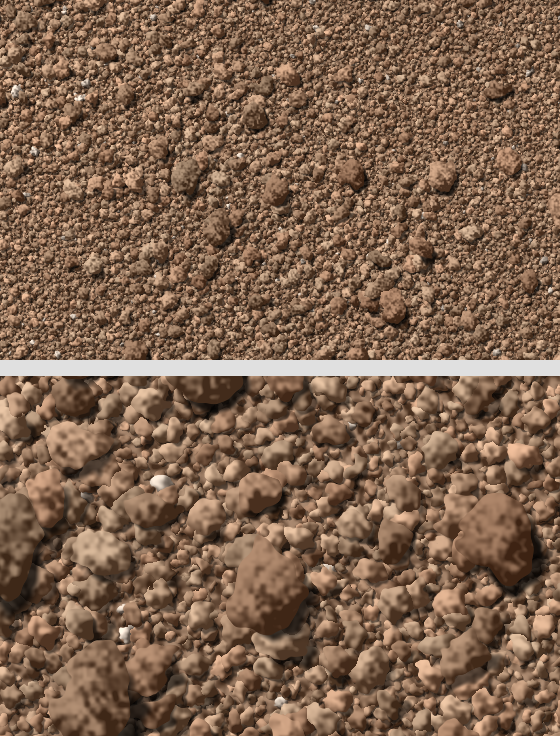
Top, the full canvas; bottom, a detail of the centre.
Reproduce this texture procedurally as a WebGL 2 fragment shader.

```glsl
#version 300 es
precision highp float;

uniform vec2 u_resolution;
out vec4 fragColor;

const vec3 LIGHT = normalize(vec3(-0.52, 0.62, 0.60));
const vec2 SHADOW_SHIFT = vec2(0.32, -0.38);

vec2 hash2(vec2 p) {
    vec3 h = fract(p.xyx * vec3(0.1031, 0.1030, 0.0973));
    h += dot(h, h.yzx + 33.33);
    return fract((h.xx + h.yz) * h.zy);
}

float noise(vec2 p) {
    vec2 i = floor(p);
    vec2 f = fract(p);
    f = f * f * (3.0 - 2.0 * f);
    float low = mix(hash2(i).x, hash2(i + vec2(1, 0)).x, f.x);
    float high = mix(hash2(i + vec2(0, 1)).x, hash2(i + vec2(1, 1)).x, f.x);
    return mix(low, high, f.y);
}

vec2 noise2(vec2 p) {
    return vec2(noise(p), noise(p + 47.3)) - 0.5;
}

mat2 rotation(float angle) {
    float c = cos(angle), s = sin(angle);
    return mat2(c, s, -s, c);
}

// Brown ramp from deep shadow to sunlit earth
vec3 earth(float tone) {
    return max(tone * vec3(1.0, 0.91, 0.82) - vec3(0.0, 0.07, 0.11), vec3(0.05, 0.025, 0.015));
}

// Clods gather in a diagonal band; finer soil lies on both sides
float coarseness(vec2 p) {
    float across = dot(p - vec2(0.50, 0.48), vec2(0.62, 0.78));
    return 1.0 - smoothstep(0.12, 0.55, abs(across) + 0.3 * (noise(p * 4.0) - 0.5));
}

float lambert(vec2 slope) {
    return max(dot(normalize(vec3(slope, 0.75)), LIGHT), 0.0);
}

// One layer of jittered stones with cast shadows; density is (fine, coarse) soil
vec3 scatterStones(vec3 ground, vec2 p, float cell, vec2 density, float relief,
                   vec2 bump, vec2 seed, float pixel) {
    vec2 q = p / cell;
    q += 0.34 * noise2(q * 2.3 + seed) + 0.14 * noise2(q * 6.0 + seed);
    float best = -1.0, edge = -1.0, shadow = 0.0;
    vec2 slope = vec2(0.0), look = vec2(0.5);

    for (int y = -1; y <= 1; y++)
    for (int x = -1; x <= 1; x++) {
        vec2 id = floor(q) + vec2(x, y);
        vec2 center = id + 0.5 + 0.8 * (hash2(id + seed) - 0.5);
        vec2 traits = hash2(id + seed + 57.0);
        float amount = mix(density.x, density.y, coarseness(center * cell));
        if (traits.x > amount) continue;

        float radius = mix(0.33, 0.60, traits.y * traits.y);
        vec2 style = hash2(id + seed + 131.0);
        mat2 turn = rotation(6.283 * style.x);
        vec2 stretch = vec2(0.88, mix(1.0, 1.3, style.y)) / radius;
        vec2 offset = q - center;
        float d = length(turn * offset * stretch);
        float castD = length(turn * (offset - SHADOW_SHIFT * radius) * stretch);
        shadow = max(shadow, 1.0 - smoothstep(0.75, 1.08, castD));

        float height = (1.0 - d * d) * radius;
        if (height > best) {
            best = height;
            edge = (1.0 - d) * radius * cell;
            slope = offset / radius * mix(0.35, 1.0, min(d, 1.0)) * relief;
            look = hash2(id + seed + 211.0);
        }
    }

    // Per-stone brightness, with a few small pale chips
    float large = smoothstep(0.02, 0.08, cell);
    float pale = step(0.988, look.x) * step(cell, 0.035);
    float albedo = mix(0.76, 1.04, look.y) - 0.07 * large + 0.2 * pale;
    float tone = albedo * (0.32 + 0.60 * lambert(slope + bump));
    vec3 tint = mix(vec3(1.03, 0.98, 0.95), vec3(0.98, 1.01, 1.01), look.x);
    vec3 stone = mix(earth(tone) * tint, vec3(tone * 0.92), 0.5 * pale);

    float coverage = smoothstep(-0.6 * pixel, 0.8 * pixel, edge);
    return mix(ground * (1.0 - mix(0.48, 0.75, large) * shadow), stone, coverage);
}

void main() {
    vec2 p = gl_FragCoord.xy / u_resolution.y;
    float pixel = 1.0 / u_resolution.y;

    // Surface roughness at grain and lump scale
    vec2 grit = 0.95 * noise2(p * 190.0);
    vec2 lumps = grit + 0.65 * noise2(p * 80.0 + 9.0);

    vec3 color = earth(0.28 + 0.40 * lambert(grit * 1.6));

    // Fine grains first, large clods last
    color = scatterStones(color, p, 0.012, vec2(1.0, 1.0), 1.0, grit, vec2(11, 83), pixel);
    color = scatterStones(color, p, 0.019, vec2(0.72, 0.85), 1.0, grit, vec2(307, 29), pixel);
    color = scatterStones(color, p, 0.030, vec2(0.22, 0.66), 1.0, grit, vec2(71, 401), pixel);
    color = scatterStones(color, p, 0.048, vec2(0.06, 0.30), 0.95, lumps, vec2(509, 163), pixel);
    color = scatterStones(color, p, 0.080, vec2(0.03, 0.08), 0.9, lumps, vec2(233, 617), pixel);
    color = scatterStones(color, p, 0.150, vec2(0.02, 0.01), 0.5, lumps, vec2(701, 347), pixel);

    // Broad drift in brightness
    color *= 0.97 + 0.06 * noise(p * 3.0 + 5.0);
    fragColor = vec4(clamp(color, 0.0, 1.0), 1.0);
}
```
